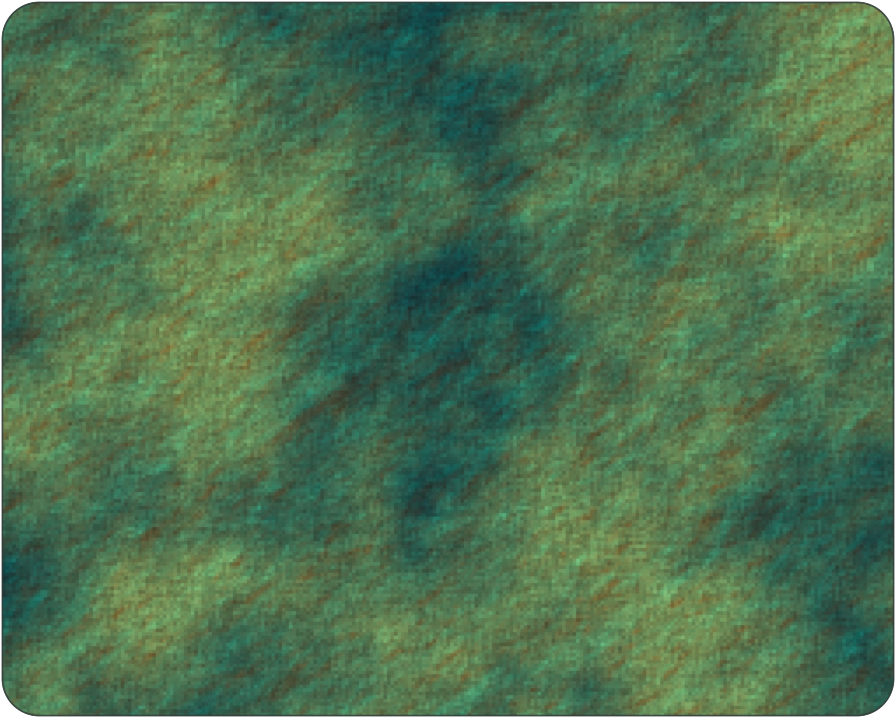
Reproduce this texture procedurally as a WebGL 1 fragment shader.

```glsl
precision highp float;
// Mossy green woven cloth with cloudy patches and fine diagonal relief on a rounded panel.

uniform vec2 u_resolution;

#define CELLS 205.0          // woven grains per canvas height
#define CLOUD_SCALE 3.3      // large patches per canvas height
#define CLOUD_CONTRAST 2.7
#define STROKE_SCALE 23.0    // coarsest relief strokes per canvas height
#define RELIEF 8.5
#define GRAIN 0.22
#define CORNER 0.052
#define INSET 0.0028
#define DEEP vec3(0.075, 0.265, 0.27)
#define MOSS vec3(0.44, 0.555, 0.335)
#define TINT vec3(-0.036, 0.032, 0.032)
#define RIM vec3(0.20, 0.24, 0.23)

float hash(vec2 p) {
  vec3 q = fract(vec3(p.xyx) * 0.1031);
  q += dot(q, q.yzx + 33.33);
  return fract((q.x + q.y) * q.z);
}

float valueNoise(vec2 p) {
  vec2 i = floor(p);
  vec2 f = fract(p);
  f = f * f * (3.0 - 2.0 * f);
  float low = mix(hash(i), hash(i + vec2(1.0, 0.0)), f.x);
  float high = mix(hash(i + vec2(0.0, 1.0)), hash(i + vec2(1.0, 1.0)), f.x);
  return mix(low, high, f.y);
}

// Layered noise, normalised to 0..1
float fbm(vec2 p) {
  float sum = 0.0;
  float total = 0.0;
  float weight = 1.0;
  for (int i = 0; i < 5; i++) {
    sum += weight * valueNoise(p);
    total += weight;
    weight *= 0.58;
    p = p * 2.03 + vec2(17.3, 9.1);
  }
  return sum / total;
}

// Axes along and across the strokes, which rise to the right
vec2 diagonal(vec2 p) {
  return vec2(0.8 * p.x + 0.6 * p.y, 0.8 * p.y - 0.6 * p.x);
}

float strokes(vec2 p) {
  return fbm(diagonal(p) * vec2(0.6, 1.0) * STROKE_SCALE + 60.0);
}

float roundedBox(vec2 p, vec2 halfSize, float radius) {
  vec2 d = abs(p) - halfSize + radius;
  return length(max(d, 0.0)) + min(max(d.x, d.y), 0.0) - radius;
}

vec3 cloth(vec2 p) {
  // Square grains with narrow soft edges
  vec2 grid = p * CELLS;
  vec2 cell = floor(grid) + smoothstep(0.2, 0.8, fract(grid));
  vec2 q = cell / CELLS;

  // Broad patches
  float cloud = fbm(diagonal(q) * vec2(0.85, 1.0) * CLOUD_SCALE + 31.0);
  float tone = clamp(0.43 + (cloud - 0.5) * CLOUD_CONTRAST, 0.0, 1.0);
  vec3 color = mix(DEEP, MOSS, tone);

  // Lit sides turn teal, shaded sides turn rusty
  vec2 toLight = vec2(-0.0025, 0.003);
  float slope = (strokes(q - toLight) - strokes(q + toLight)) * RELIEF;
  slope = clamp(slope, -1.8, 1.8);
  color += TINT * slope;
  color *= 1.0 + 0.07 * slope;

  // Thread streaks and single grains
  float weft = valueNoise(cell * vec2(0.3, 1.0) + 200.0);
  float warp = valueNoise(cell * vec2(1.0, 0.3) + 400.0);
  float speck = valueNoise(cell + 7.0);
  float grain = 0.3 * weft + 0.3 * warp + 0.4 * speck - 0.5;
  color *= 1.0 + 2.0 * GRAIN * grain;
  float rust = smoothstep(0.5, 1.5, -slope) * tone;
  return color + rust * vec3(0.04, -0.015, -0.025);
}

void main() {
  vec2 p = gl_FragCoord.xy / u_resolution.y;
  vec2 halfSize = 0.5 * vec2(u_resolution.x / u_resolution.y, 1.0);
  float pixel = 1.0 / u_resolution.y;

  // Panel with a thin dark rim on white
  float edge = roundedBox(p - halfSize, halfSize - INSET, CORNER);
  float rim = 1.0 - smoothstep(0.0, pixel, abs(edge + 0.0006) - 0.0006);
  vec3 color = mix(cloth(p), vec3(1.0), smoothstep(-0.5 * pixel, 0.5 * pixel, edge));
  color = mix(color, RIM, 0.8 * rim);
  gl_FragColor = vec4(clamp(color, 0.0, 1.0), 1.0);
}
```
